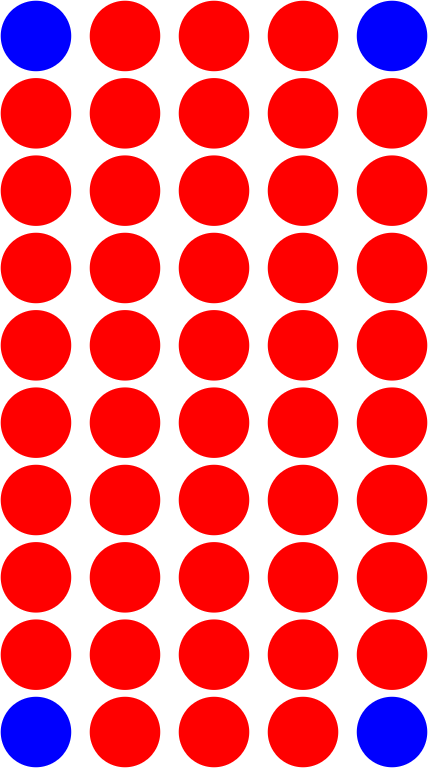
Write a WebGL 2 fragment shader that draws this pattern.

```glsl
#version 300 es
precision highp float;
// A centred grid of flat discs on white: red throughout, blue at the corners.
// Each pixel finds its nearest grid cell, then measures the distance to that
// cell's disc; the edge is smoothed over about one pixel.

#define GRID_SIZE    vec2(5.0, 10.0)
#define GRID_PITCH   vec2(0.1159, 0.1007)  // in canvas heights
#define DISC_RADIUS  0.0459                // in canvas heights
#define PAPER_COLOR  vec3(1.0)
#define DISC_COLOR   vec3(1.0, 0.0, 0.0)
#define CORNER_COLOR vec3(0.0, 0.0, 1.0)

uniform vec2 u_resolution;
out vec4 fragColor;

// Index of the nearest disc, limited to the grid
vec2 nearestCell(vec2 p) {
    vec2 cell = floor(p / GRID_PITCH + 0.5 * GRID_SIZE);
    return clamp(cell, vec2(0.0), GRID_SIZE - 1.0);
}

// Centre of a disc, with the grid centred on the origin
vec2 cellCenter(vec2 cell) {
    return (cell - 0.5 * (GRID_SIZE - 1.0)) * GRID_PITCH;
}

// True only for the four outermost discs
bool isCorner(vec2 cell) {
    vec2 fromMiddle = abs(cell - 0.5 * (GRID_SIZE - 1.0));
    return all(greaterThan(fromMiddle, 0.5 * GRID_SIZE - 0.75));
}

void main() {
    vec2 p = (gl_FragCoord.xy - 0.5 * u_resolution) / u_resolution.y;
    float pixel = 1.0 / u_resolution.y;

    vec2 cell = nearestCell(p);
    float edgeDistance = length(p - cellCenter(cell)) - DISC_RADIUS;
    float coverage = clamp(0.5 - edgeDistance / pixel, 0.0, 1.0);

    vec3 ink = isCorner(cell) ? CORNER_COLOR : DISC_COLOR;
    fragColor = vec4(mix(PAPER_COLOR, ink, coverage), 1.0);
}
```
